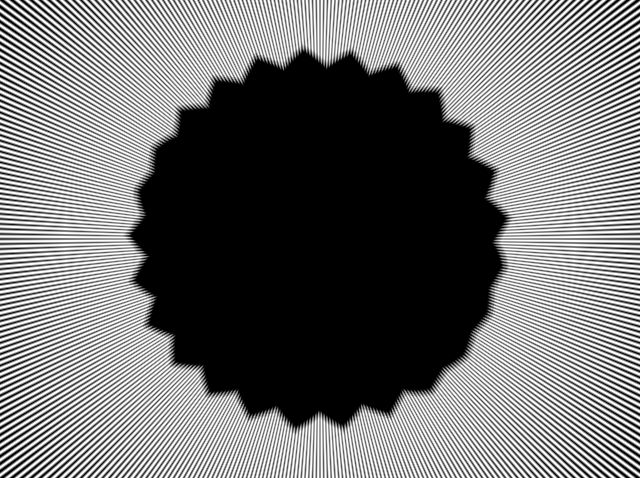
A WebGL 2 fragment shader for this background:

```glsl
#version 300 es
precision highp float;
// Black jagged disc in the centre of fine, soft radial focus lines on white.
uniform vec2 u_resolution;
out vec4 fragColor;

const float TAU = 6.2831853;
const float SPOKES = 400.0;

// Distance from x to the nearest whole number, 0 to 0.5.
float nearestWhole(float x) {
    return abs(fract(x + 0.5) - 0.5);
}

// Radius of the toothed disc rim at a given angle.
float rimRadius(float angle) {
    // 25 triangular teeth, unevenly spaced by a slow sine
    float phase = (angle - 0.105 - 0.045 * sin(angle)) * 25.0 / TAU;
    float tooth = 1.0 - 4.0 * nearestWhole(phase);

    // Teeth flatten toward the lower right and the upper left
    float calm = smoothstep(0.8, 1.0, cos(angle + 0.52));
    float calmLeft = smoothstep(0.93, 1.0, cos(angle - 2.75));
    float depth = 0.018 * (1.0 - 0.65 * calm - 0.5 * calmLeft);
    float wobble = 0.002 * sin(7.0 * angle + 1.0);
    return 0.375 + 0.005 * calm - 0.004 * cos(angle) + depth * tooth + wobble;
}

void main() {
    vec2 p = (gl_FragCoord.xy - 0.5 * u_resolution) / u_resolution.y;
    float radius = length(p);
    float angle = atan(p.y, p.x);
    float outside = radius - rimRadius(angle);

    // Share of each spoke that is ink: full at the rim, thin, then widening
    float spread = 0.16 + 0.9 * max(radius - 0.42, 0.0);
    float spike = 1.0 - outside / 0.022;
    float ink = clamp(max(spread, spike), 0.0, 1.0);

    // Spokes, with distances measured along the arc and softened sides
    float pitch = TAU * radius / SPOKES;
    float fromSpoke = nearestWhole(angle * SPOKES / TAU) * pitch;
    float softness = max(0.0042, 1.0 / u_resolution.y);
    float light = clamp((fromSpoke - 0.5 * ink * pitch) / softness + 0.5, 0.0, 1.0);

    // Solid disc
    light *= smoothstep(-0.003, 0.006, outside);
    fragColor = vec4(vec3(light), 1.0);
}
```
